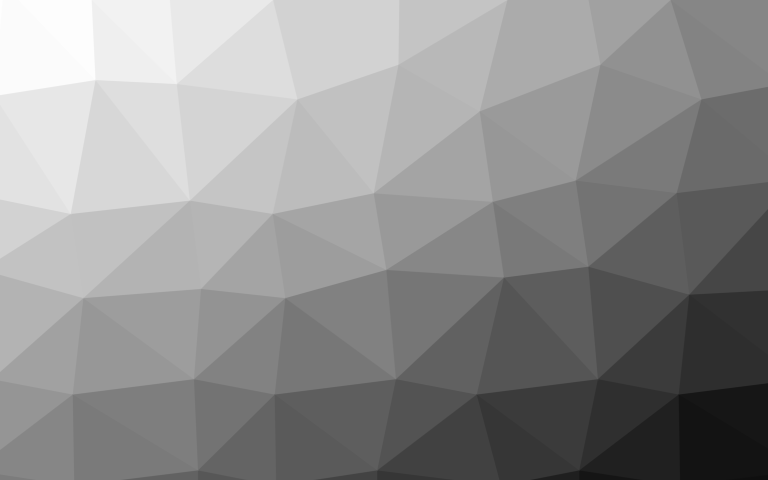
Reproduce this background procedurally as a Shadertoy shader.

```glsl
// Grey low-poly mesh of flat triangles, fading from white at top left to black at bottom right.

// Per-row waves that bend the grid: mean, amplitude, frequency, crest column
const vec4 waveX[6] = vec4[6](
    vec4( 0.00,  0.20, 1.366, 4.7), vec4( 0.04, -0.13, 2.094, 2.0),
    vec4(-0.08,  0.12, 2.094, 2.0), vec4( 0.04,  0.11, 2.094, 2.0),
    vec4(-0.02,  0.10, 3.142, 2.0), vec4(-0.03,  0.15, 2.094, 2.0));
const vec4 waveY[6] = vec4[6](
    vec4(-0.05, 0.00, 1.000, 0.0), vec4(-0.07, 0.18, 2.513, 5.0),
    vec4( 0.08, 0.12, 0.600, 2.0), vec4(-0.02, 0.14, 1.000, 2.0),
    vec4( 0.06, 0.00, 1.000, 0.0), vec4( 0.01, 0.00, 1.000, 0.0));

const vec2 cellSize = vec2(0.1315, 0.2);
const vec2 gridOrigin = vec2(-0.021, -0.006);

float wave(vec4 w, float column) {
    return w.x + w.y * cos(w.z * (column - w.w));
}

// Displaced grid vertex, in cell units
vec2 meshVertex(vec2 id) {
    int row = clamp(int(id.y), 0, 5);
    float zigzag = -0.08 * cos(3.14159 * id.x);
    return id + vec2(wave(waveX[row], id.x), wave(waveY[row], id.x) + zigzag);
}

// Signed distance to the line a-b, positive on its inner side
float edgeDistance(vec2 p, vec2 a, vec2 b) {
    vec2 d = normalize(b - a);
    return d.x * (p.y - a.y) - d.y * (p.x - a.x);
}

// Brightness over the canvas, with y measured down from the top
float shade(vec2 q) {
    vec2 offset = q - vec2(0.45, 0.34);
    float bulge = exp(-dot(offset * offset, vec2(4.0, 7.0)));
    return clamp(1.027 - 0.51 * (q.x + q.y) + 0.1 * bulge, 0.06, 0.995);
}

// Adds one triangle as (weighted shade, weight)
vec2 facet(vec2 p, vec2 a, vec2 b, vec2 c, float blur) {
    float inside = min(edgeDistance(p, a, b),
                   min(edgeDistance(p, b, c), edgeDistance(p, c, a)));
    float weight = smoothstep(-blur, blur, inside);
    vec2 center = (a + b + c) / 3.0 * cellSize + gridOrigin;
    return weight * vec2(shade(center), 1.0);
}

void mainImage(out vec4 fragColor, in vec2 fragCoord) {
    vec2 uv = fragCoord / iResolution.xy;
    uv.y = 1.0 - uv.y;
    vec2 p = (uv - gridOrigin) / cellSize;
    float blur = 0.7 / (cellSize.y * iResolution.y);
    vec2 sum = vec2(0.0);

    // Visit the nearby cells and split each along its shorter diagonal
    for (int j = -1; j <= 1; j++) {
        for (int i = -1; i <= 1; i++) {
            vec2 id = floor(p) + vec2(i, j);
            vec2 a = meshVertex(id);
            vec2 b = meshVertex(id + vec2(1, 0));
            vec2 c = meshVertex(id + vec2(1, 1));
            vec2 d = meshVertex(id + vec2(0, 1));
            if (distance(a, c) < distance(b, d)) {
                sum += facet(p, a, b, c, blur) + facet(p, a, c, d, blur);
            } else {
                sum += facet(p, a, b, d, blur) + facet(p, b, c, d, blur);
            }
        }
    }
    fragColor = vec4(vec3(sum.x / max(sum.y, 0.0001)), 1.0);
}
```
